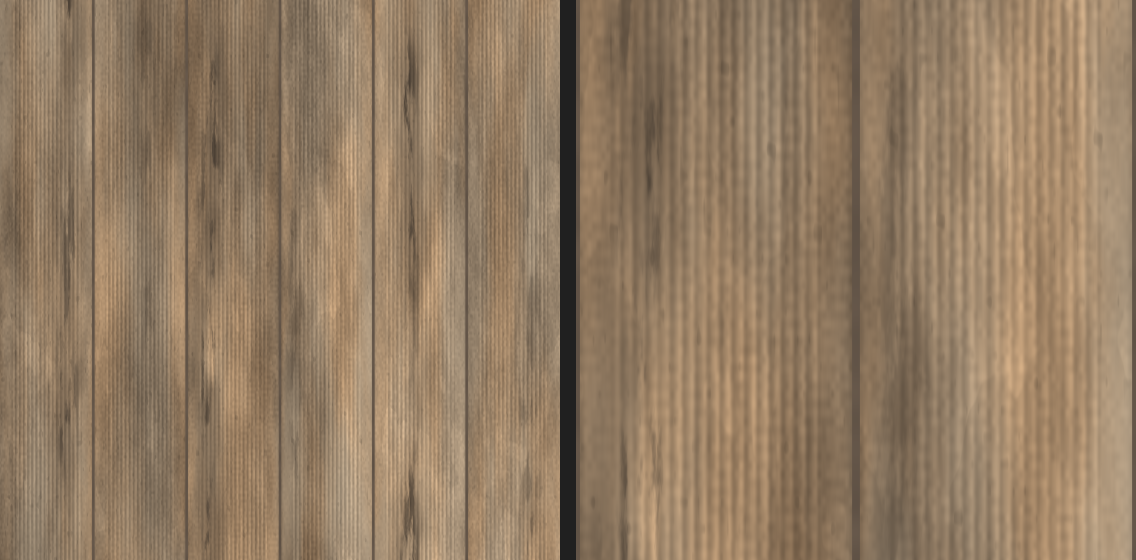
Left, the full canvas; right, a detail of the centre.
Write a WebGL 1 fragment shader that draws this texture.

```glsl
precision highp float;
// Six weathered wooden deck boards side by side, each with a band of fine ridges.
// Layered value noise, stretched along the boards, gives the grain, stains and
// patchy tint; a wandering line per board carries dark streaks and split fibres.

uniform vec2 u_resolution;

const float BOARDS = 6.0;
const float SEAM_HALF_WIDTH = 0.0023;
const float RIDGES = 17.0;
const float FLAT_MARGIN = 0.125;     // smooth border, as a share of the board
const float RIDGE_DEPTH = 0.105;
const float GRAIN_DEPTH = 0.46;
const float PORE_DEPTH = 0.20;
const float STAIN_CONTRAST = 1.4;
const float CRACK_STRENGTH = 0.75;

const vec3 DARK_WOOD = vec3(0.44, 0.375, 0.305);
const vec3 LIGHT_WOOD = vec3(0.75, 0.648, 0.532);
const vec3 GREY_WEAR = vec3(0.65, 0.59, 0.505);
const vec3 CRACK_COLOR = vec3(0.25, 0.215, 0.18);
const vec3 SEAM_COLOR = vec3(0.385, 0.33, 0.28);
const vec3 COOL_TINT = vec3(0.985, 1.0, 1.01);
const vec3 WARM_TINT = vec3(1.045, 0.992, 0.925);

float hash(vec2 p) {
  return fract(sin(dot(p, vec2(127.1, 311.7))) * 43758.5453);
}

float noise(vec2 p) {
  vec2 cell = floor(p);
  vec2 f = fract(p);
  f = f * f * (3.0 - 2.0 * f);
  float low = mix(hash(cell), hash(cell + vec2(1.0, 0.0)), f.x);
  float high = mix(hash(cell + vec2(0.0, 1.0)), hash(cell + vec2(1.0)), f.x);
  return mix(low, high, f.y);
}

float fbm(vec2 p) {
  float sum = 0.0;
  float weight = 0.5;
  for (int i = 0; i < 5; i++) {
    sum += weight * noise(p);
    p = p * 2.03 + vec2(17.3, 9.1);
    weight *= 0.5;
  }
  return sum / 0.96875;
}

// Signed ridge shading: rounded crests between grooves, flat at the margins.
float ridgeShade(float across) {
  float t = (across - FLAT_MARGIN) / (1.0 - 2.0 * FLAT_MARGIN);
  float band = smoothstep(-0.01, 0.02, t) * smoothstep(1.01, 0.98, t);
  float angle = 6.28318 * t * RIDGES;
  return band * (-cos(angle) + 0.15 * sin(2.0 * angle));
}

// Dark streak along a board: x is the soft halo, y the split fibres.
vec2 streak(float across, float y, float board) {
  float center = 0.47 + 0.3 * cos(1.1 * board);
  center += 0.18 * (noise(vec2(y * 2.5, board * 7.0)) - 0.5);
  float offset = across - center;
  float presence = noise(vec2(y * 4.0 + 3.0, board * 11.0)) + 0.28 - 0.7 * abs(y - 0.62);
  presence = smoothstep(0.2, 0.6, presence);
  float fibre = fbm(vec2(across * 17.0 + board * 13.0, y * 15.0));
  float haze = fbm(vec2(across * 7.0 + board * 23.0, y * 5.0 + 9.0));
  float halo = exp(-offset * offset * 24.0) * smoothstep(0.3, 0.62, haze);
  float width = 0.03 + 0.10 * noise(vec2(y * 9.0, board * 3.0 + 8.0));
  float core = exp(-offset * offset / (width * width));
  float crack = core * smoothstep(0.46, 0.68, fibre);
  float strength = mix(1.0, 0.4, mod(board, 2.0));
  return vec2(halo * mix(0.5, 1.0, presence), crack * presence) * strength;
}

void main() {
  vec2 uv = gl_FragCoord.xy / u_resolution;
  float board = min(floor(uv.x * BOARDS), BOARDS - 1.0);
  float across = uv.x * BOARDS - board;
  vec2 p = vec2(across, uv.y) + vec2(board * 19.0, board * 7.3);

  // Stains, fibres and fine pores
  float stain = fbm(p * vec2(1.9, 3.2));
  float fibre = fbm(p * vec2(21.0, 8.0));
  float pores = noise(p * vec2(61.0, 190.0));
  float tone = 0.53 + STAIN_CONTRAST * (stain - 0.5);
  tone += GRAIN_DEPTH * (fibre - 0.5) + PORE_DEPTH * (pores - 0.5);
  tone += 0.14 * (hash(vec2(board, 2.3)) - 0.5);
  vec3 color = mix(DARK_WOOD, LIGHT_WOOD, clamp(tone, -0.1, 1.1));

  // Warm and cool patches
  float warmth = fbm(p * vec2(2.6, 1.7) + 41.0);
  color *= mix(COOL_TINT, WARM_TINT, smoothstep(0.3, 0.7, warmth));

  // Water marks with a clear edge, and grey wear on some boards
  float mark = fbm(p * vec2(2.2, 4.0) + 73.0);
  color *= 1.0 + 0.07 * smoothstep(0.54, 0.56, mark) * smoothstep(0.72, 0.58, mark);
  float wear = smoothstep(0.48, 0.75, fbm(p * vec2(3.5, 2.5) + 97.0));
  color = mix(color, GREY_WEAR, wear * (0.15 + 0.35 * hash(vec2(board, 8.9))));

  // Dark streaks, cracks and scattered short flecks
  vec2 dark = streak(across, uv.y, board);
  color = mix(color, DARK_WOOD * 0.88, 0.6 * dark.x);
  color = mix(color, CRACK_COLOR, CRACK_STRENGTH * dark.y);
  float fleck = smoothstep(0.8, 0.97, noise(p * vec2(48.0, 62.0) + 31.0));
  color *= 1.0 - 0.1 * fleck;

  // Ridges, worn unevenly
  float ridgeWear = mix(0.65, 1.0, smoothstep(0.3, 0.65, noise(p * vec2(4.0, 9.0) + 5.0)));
  color *= 1.0 + RIDGE_DEPTH * ridgeWear * ridgeShade(across);

  // Seams between boards, with a slight shadow; the outer edges stay open
  float seamIndex = floor(uv.x * BOARDS + 0.5);
  float inner = step(abs(seamIndex - 0.5 * BOARDS), 0.5 * BOARDS - 0.5);
  float gap = abs(uv.x - seamIndex / BOARDS) - SEAM_HALF_WIDTH;
  float aa = 0.6 / u_resolution.x;
  color *= 1.0 - 0.07 * inner * smoothstep(0.004, 0.0, gap);
  vec3 seam = SEAM_COLOR * (0.95 + 0.1 * noise(uv * vec2(90.0, 60.0)));
  color = mix(color, seam, inner * smoothstep(aa, -aa, gap));

  gl_FragColor = vec4(color, 1.0);
}
```
